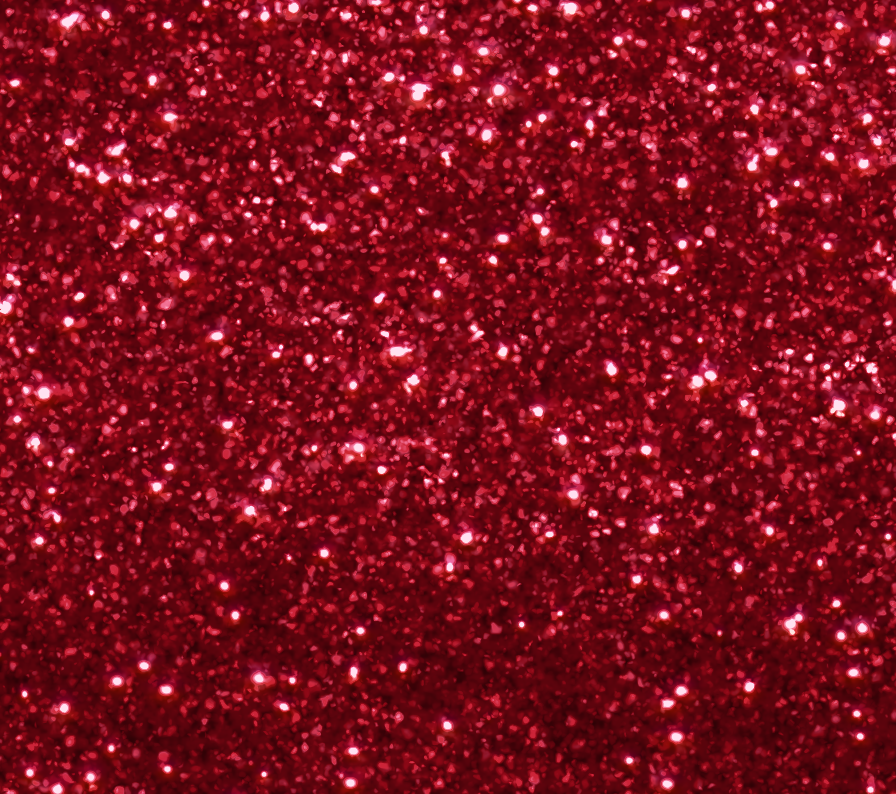
Write a Shadertoy shader that draws this texture.

```glsl
// Crimson glitter: packed soft red grains with scattered pink-white sparkles.

// Integer hash (PCG style): three random values per cell and layer.
vec3 hash3(vec2 cell, int layer) {
    uvec3 v = uvec3(ivec3(ivec2(cell), layer)) * 1664525u + 1013904223u;
    v.x += v.y * v.z; v.y += v.z * v.x; v.z += v.x * v.y;
    v ^= v >> 16u;
    v.x += v.y * v.z; v.y += v.z * v.x; v.z += v.x * v.y;
    return vec3(v >> 8u) / 16777216.0;
}

float valueNoise(vec2 p, int layer) {
    vec2 cell = floor(p), f = fract(p);
    f = f * f * (3.0 - 2.0 * f);
    float low = mix(hash3(cell, layer).x, hash3(cell + vec2(1, 0), layer).x, f.x);
    float high = mix(hash3(cell + vec2(0, 1), layer).x, hash3(cell + 1.0, layer).x, f.x);
    return mix(low, high, f.y);
}

// Soft, elongated flakes with uneven outlines; a few are bright.
float grains(vec2 p, int layer, float rarity) {
    p += 0.45 * (vec2(valueNoise(p * 1.7, layer + 2), valueNoise(p * 1.7, layer + 3)) - 0.5);
    vec2 home = floor(p);
    float light = 0.0;
    for (int y = -1; y <= 1; y++)
    for (int x = -1; x <= 1; x++) {
        vec2 cell = home + vec2(x, y);
        vec3 place = hash3(cell, layer);
        vec3 look = hash3(cell, layer + 1);
        vec2 d = p - cell - place.xy;
        float turn = 6.2832 * look.y;
        d = mat2(cos(turn), sin(turn), -sin(turn), cos(turn)) * d;
        d.x *= mix(0.75, 1.4, look.z);
        float radius = mix(0.42, 0.74, place.z);
        float body = 1.0 - smoothstep(radius * 0.2, radius, length(d));
        light = max(light, body * pow(look.x, rarity));
    }
    return light;
}

// Sparse glints: x is the hot core, y the halo, z the vertical colour fringe.
vec3 sparkles(vec2 p) {
    vec2 home = floor(p);
    vec3 glow = vec3(0.0);
    for (int y = -1; y <= 1; y++)
    for (int x = -1; x <= 1; x++) {
        vec2 cell = home + vec2(x, y);
        vec3 place = hash3(cell, 20);
        vec3 look = hash3(cell, 21);
        float power = smoothstep(0.66, 1.0, place.z);
        vec2 d = p - cell - place.xy;
        d.x *= mix(0.75, 1.15, look.x);
        float radius = mix(0.10, 0.24, power) * mix(0.85, 1.15, look.y);
        float core = 1.0 - smoothstep(radius * 0.2, radius * 1.1, length(d));
        float halo = exp(-dot(d, d) / (radius * radius * 2.6));
        float lit = smoothstep(0.0, 0.3, power);
        glow.x = max(glow.x, core * lit);
        glow.y = max(glow.y, halo * lit);
        glow.z += halo * lit * clamp(d.y / radius, -1.0, 1.0);
    }
    return glow;
}

// Colour by light level, from deep maroon to pinkish white.
vec3 glitterRamp(float light) {
    vec3 c = mix(vec3(0.17, 0.005, 0.02), vec3(0.36, 0.015, 0.05), smoothstep(0.0, 0.22, light));
    c = mix(c, vec3(0.55, 0.03, 0.085), smoothstep(0.2, 0.40, light));
    c = mix(c, vec3(0.80, 0.14, 0.22), smoothstep(0.40, 0.58, light));
    c = mix(c, vec3(0.95, 0.44, 0.58), smoothstep(0.66, 0.92, light));
    return mix(c, vec3(1.0, 0.88, 0.94), smoothstep(0.92, 1.15, light));
}

void mainImage(out vec4 fragColor, in vec2 fragCoord) {
    vec2 uv = fragCoord / iResolution.y;

    // Broad shading: brighter at the top, with faint sloping bands.
    vec2 slope = vec2(uv.x, uv.y + 0.12 * uv.x);
    float patches = 0.6 * valueNoise(slope * vec2(4.0, 8.0), 30)
                  + 0.4 * valueNoise(slope * vec2(12.0, 20.0), 31);
    float shade = mix(0.76, 1.06, smoothstep(0.0, 0.6, uv.y)) + 0.55 * (patches - 0.5);

    // Flakes gather in loose clumps with darker gaps between them.
    float clumps = 0.6 * valueNoise(uv * 24.0, 35) + 0.4 * valueNoise(uv * 46.0, 36);
    float crowd = mix(0.55, 1.45, clumps);

    // Dark bed between the flakes, then two sizes of flake.
    float light = 0.03 + 0.22 * valueNoise(uv * 90.0, 32) + 0.13 * valueNoise(uv * 190.0, 33);
    light += 0.70 * crowd * grains(uv * 72.0, 1, 3.3);
    light += 0.42 * crowd * grains(uv * 118.0 + 7.3, 7, 2.6);
    light *= shade;

    vec3 glint = sparkles(uv * 25.0);
    light += 0.26 * glint.y + 0.85 * glint.x;
    vec3 color = glitterRamp(light);

    // Dusty rose tint on some flakes, violet and orange edges on glints.
    float dust = smoothstep(0.45, 0.8, valueNoise(uv * 70.0 + 3.1, 34));
    float midtone = smoothstep(0.28, 0.45, light) * (1.0 - smoothstep(0.55, 0.75, light));
    color += dust * midtone * vec3(0.02, 0.08, 0.11);
    color += glint.z * (1.0 - glint.x) * vec3(-0.02, -0.03, 0.10);

    fragColor = vec4(clamp(color, 0.0, 1.0), 1.0);
}
```
